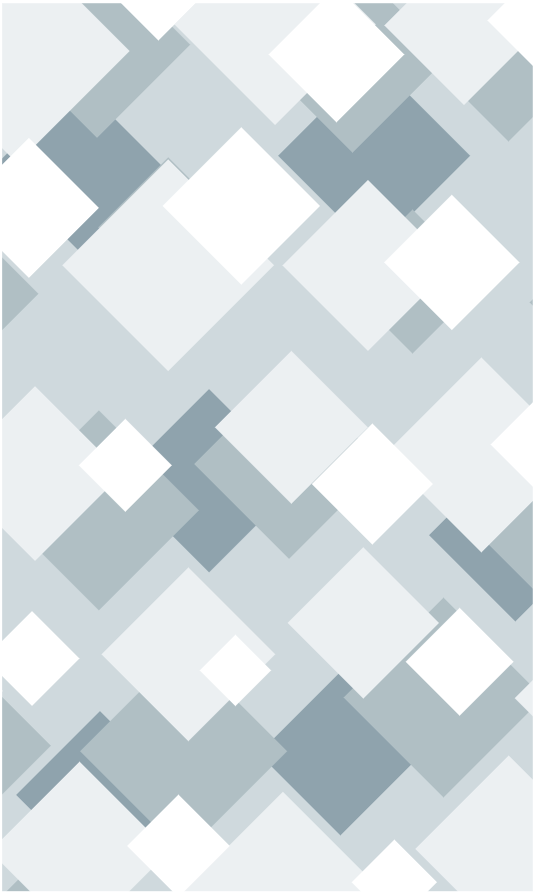
Give the GLSL for this background, as a WebGL 1 fragment shader.

```glsl
precision highp float;
// Overlapping flat diamonds in white and blue-grey tones, inside a thin white frame.

uniform vec2 u_resolution;

float hash(vec2 p) {
  return fract(sin(dot(p, vec2(127.1, 311.7))) * 43758.5453);
}

// Antialiased coverage of a square standing on its corner.
float diamond(vec2 p, float radius, float pixel) {
  float dist = (abs(p.x) + abs(p.y) - radius) * 0.7071;
  return clamp(0.5 - dist / pixel, 0.0, 1.0);
}

// One jittered diamond per cell, with every other row shifted by half a cell.
float diamondLayer(vec2 p, float cellSize, vec2 offset, vec2 radiusRange, float seed) {
  float pixel = 1.0 / u_resolution.x;
  vec2 grid = p / cellSize + offset;
  float coverage = 0.0;
  for (int j = -1; j <= 1; j++) {
    float row = floor(grid.y) + float(j);
    float shift = 0.5 * mod(row, 2.0);
    for (int i = -1; i <= 1; i++) {
      float column = floor(grid.x - shift) + float(i);
      vec2 key = vec2(column, row) + seed * 17.3;
      vec2 jitter = vec2(hash(key + 3.1), hash(key + 7.7)) - 0.5;
      vec2 center = vec2(column + shift, row) + 0.5 + 0.36 * jitter;
      float radius = mix(radiusRange.x, radiusRange.y, hash(key + 11.9));
      coverage = max(coverage, diamond((grid - center) * cellSize, radius, pixel));
    }
  }
  return coverage;
}

// Coverage of the panel inside its narrow, slightly uneven margins.
float panel(vec2 p) {
  vec2 size = u_resolution / u_resolution.x;
  vec2 inset = min(p - vec2(0.004, 0.009), size - vec2(0.006, 0.006) - p);
  return clamp(0.5 + min(inset.x, inset.y) * u_resolution.x, 0.0, 1.0);
}

void main() {
  // The canvas width is one unit.
  vec2 p = gl_FragCoord.xy / u_resolution.x;

  // Paint from the back layer to the front.
  vec3 color = vec3(0.81, 0.85, 0.865);
  color = mix(color, vec3(0.56, 0.64, 0.68),
              diamondLayer(p, 0.57, vec2(0.35, 0.2), vec2(0.14, 0.20), 2.0));
  color = mix(color, vec3(0.69, 0.75, 0.77),
              diamondLayer(p, 0.42, vec2(0.1, 0.7), vec2(0.13, 0.21), 1.0));

  // White shares the light lattice, half a cell aside, so it fills the gaps.
  color = mix(color, vec3(0.925, 0.94, 0.95),
              diamondLayer(p, 0.4, vec2(0.3, 0.4), vec2(0.12, 0.23), 3.0));
  color = mix(color, vec3(1.0),
              diamondLayer(p, 0.4, vec2(0.8, 0.4), vec2(0.065, 0.152), 4.0));

  color = mix(vec3(1.0), color, panel(p));
  gl_FragColor = vec4(color, 1.0);
}
```
